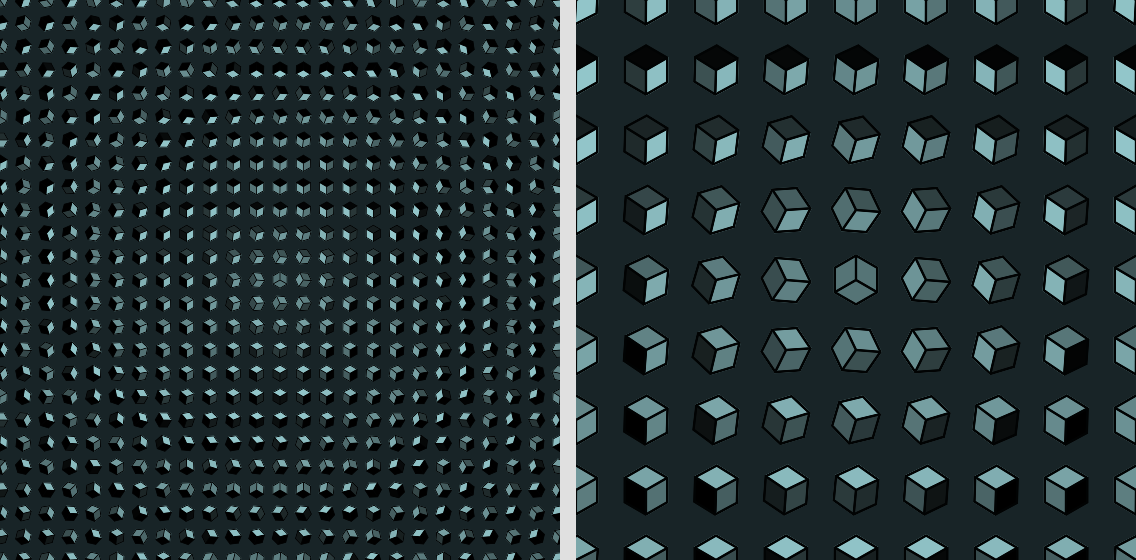
Left: the whole. Right: its middle third, enlarged.
Write a Shadertoy shader that draws this pattern.

```glsl
// A grid of small isometric cubes, each spun in the plane by its distance from the centre.
// Every cube is a hexagon split into three faces, shaded by one point light
// that hovers above the middle of the canvas; thin dark lines mark the edges.

const float CELLS = 24.0;          // repeats across and down
const float CUBE_RADIUS = 0.35;    // centre to hexagon corner, in cells
const float LINE_HALF = 0.018;     // half the outline width, in cells
const float LIGHT_HEIGHT = 4.5;    // in cells
const float CALM_RADIUS = 4.5;     // ring where the cubes stand upright
const float SPIN_POWER = 2.2;      // how fast the spin grows off that ring
const vec3 BACKGROUND = vec3(0.094, 0.141, 0.152);
const vec3 FACE_COLOR = vec3(0.58, 0.785, 0.80);
const vec3 LINE_COLOR = vec3(0.005, 0.01, 0.012);
const float PI = 3.14159265;

// Clockwise turn of the cube at a given distance from the centre
float spinAngle(float radius) {
    return PI / 3.0 * pow(abs(radius - CALM_RADIUS) / CALM_RADIUS, SPIN_POWER);
}

// Lambert term for a face whose normal leans towards faceDir
float faceLight(vec2 faceDir, vec2 cell) {
    vec3 normal = vec3(faceDir * sqrt(2.0 / 3.0), sqrt(1.0 / 3.0));
    return max(dot(normal, normalize(vec3(-cell, LIGHT_HEIGHT))), 0.0);
}

float segmentDistance(vec2 p, vec2 dir, float len) {
    return length(p - dir * clamp(dot(p, dir), 0.0, len));
}

void mainImage(out vec4 fragColor, in vec2 fragCoord) {
    // Cells are centred on the grid points
    vec2 grid = (fragCoord - 0.5 * iResolution.xy) / iResolution.y * CELLS;
    vec2 cell = floor(grid + 0.5);
    vec2 local = grid - cell;
    float pixel = CELLS / iResolution.y;
    float spin = spinAngle(length(cell));

    // Three faces, the spokes between them and the hexagon around them
    float apothem = CUBE_RADIUS * sqrt(0.75);
    float hexagon = -1.0;
    float spokes = 1.0;
    float nearestFace = -1.0;
    float light = 0.0;
    for (int i = 0; i < 3; i++) {
        float angle = PI * (0.5 + float(i) * 2.0 / 3.0) - spin;
        vec2 faceDir = vec2(cos(angle), sin(angle));
        vec2 sideNormal = vec2(-faceDir.y, faceDir.x);
        hexagon = max(hexagon, abs(dot(local, sideNormal)) - apothem);
        spokes = min(spokes, segmentDistance(local, -faceDir, CUBE_RADIUS));
        float along = dot(local, faceDir);
        if (along > nearestFace) {
            nearestFace = along;
            light = faceLight(faceDir, cell);
        }
    }

    // Lines over faces, then the cube over the background
    float lines = min(spokes, abs(hexagon)) - LINE_HALF;
    float lineMask = 1.0 - smoothstep(-0.5 * pixel, 0.5 * pixel, lines);
    float cubeMask = 1.0 - smoothstep(-0.5 * pixel, 0.5 * pixel, hexagon - LINE_HALF);
    vec3 cube = mix(FACE_COLOR * light, LINE_COLOR, lineMask);
    fragColor = vec4(mix(BACKGROUND, cube, cubeMask), 1.0);
}
```
